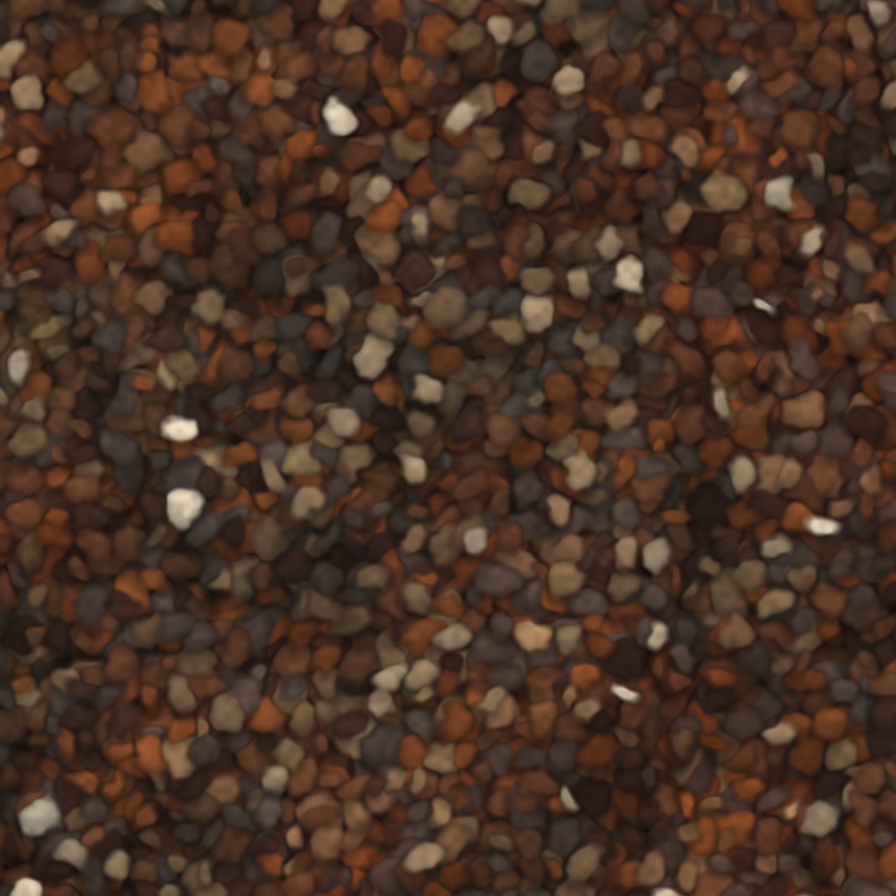
Reproduce this texture procedurally as a Shadertoy shader.

```glsl
// Damp rust-brown gravel with slate stones and scattered pale pebbles, softly focused.

float hash(vec2 p) {
    return fract(sin(dot(p, vec2(127.1, 311.7))) * 43758.5453);
}

float noise(vec2 p) {
    vec2 i = floor(p), f = fract(p);
    f = f * f * (3.0 - 2.0 * f);
    return mix(mix(hash(i), hash(i + vec2(1, 0)), f.x),
               mix(hash(i + vec2(0, 1)), hash(i + vec2(1, 1)), f.x), f.y);
}

// Stone colour for a random pick in 0..1
vec3 stoneColour(float pick) {
    if (pick < 0.15) return vec3(0.18, 0.12, 0.10);  // dark
    if (pick < 0.36) return vec3(0.25, 0.21, 0.19);  // slate
    if (pick < 0.62) return vec3(0.31, 0.20, 0.135); // brown
    if (pick < 0.84) return vec3(0.39, 0.215, 0.12); // rust
    if (pick < 0.94) return vec3(0.38, 0.29, 0.21);  // tan
    return vec3(0.47, 0.38, 0.28);                   // sand
}

// Paints one layer of jittered, rotated stones over the ground colour
vec3 paintStones(vec3 ground, vec2 p, float cells, float seed, bool pale) {
    vec2 home = floor(p * cells);
    for (int y = -1; y <= 1; y++)
    for (int x = -1; x <= 1; x++) {
        vec2 cell = home + vec2(x, y);
        vec2 key = cell + seed * 17.3;
        if (hash(key + 3.1) > (pale ? 0.17 : 0.72)) continue;

        // Placement, tilt and size in canvas units
        vec2 jitter = vec2(hash(key + 5.7), hash(key + 9.2)) - 0.5;
        vec2 offset = p - (cell + 0.5 + 0.7 * jitter) / cells;
        float tilt = 0.6 + 2.8 * (hash(key + 12.4) - 0.5);
        float c = cos(tilt), s = sin(tilt);
        float size = mix(0.32, pale ? 0.52 : 0.72, hash(key + 15.8)) / cells;
        vec2 radii = size * vec2(1.0, mix(0.5, 0.95, hash(key + 18.6)));

        // Rounded, slightly boxy outline
        vec2 q = abs(mat2(c, -s, s, c) * offset) / radii;
        float reach = pow(pow(q.x, 2.5) + pow(q.y, 2.5), 0.4);
        float dist = (reach - 1.0) * radii.y;

        // Tint, top light and darker rim
        float pick = hash(key + 21.9);
        vec3 stone = stoneColour(pick);
        if (pale) stone = mix(vec3(0.43, 0.34, 0.24), vec3(0.72, 0.67, 0.58), pick * pick);
        stone *= 0.84 + 0.34 * hash(key + 25.3);
        stone *= 1.0 + 0.14 * clamp(offset.y / size, -1.0, 1.0);
        stone *= 1.06 - 0.24 * smoothstep(0.45, 1.1, reach);

        // Contact shadow, then the stone itself
        ground *= 1.0 - 0.28 * smoothstep(0.009, -0.002, dist + 0.15 * offset.y);
        ground = mix(ground, stone, smoothstep(0.0035, -0.0035, dist));
    }
    return ground;
}

void mainImage(out vec4 fragColor, in vec2 fragCoord) {
    vec2 uv = fragCoord / iResolution.y;

    // Warp that makes the outlines irregular
    vec2 p = uv + 0.011 * (vec2(noise(uv * 42.0), noise(uv * 42.0 + 31.7)) - 0.5)
                + 0.005 * (vec2(noise(uv * 95.0 + 7.0), noise(uv * 95.0 + 53.0)) - 0.5);

    // Soil between the stones
    vec3 colour = mix(vec3(0.17, 0.11, 0.09), vec3(0.31, 0.19, 0.12), noise(uv * 24.0));

    // Larger stones below, finer ones on top
    for (int i = 0; i < 6; i++) {
        float layer = float(i);
        colour = paintStones(colour, p + layer * 0.137, 14.0 + 3.2 * layer, layer + 1.0, false);
    }

    // Dusty veil evens out the stones; dark gaps and rusty drifts vary them
    colour = mix(colour, vec3(0.29, 0.195, 0.14), 0.12);
    colour *= 0.80 + 0.44 * noise(uv * 13.0 + 4.0);
    colour *= mix(vec3(0.95, 1.04, 1.06), vec3(1.08, 0.98, 0.92), noise(uv * 5.0 + 11.0));

    // Pale pebbles on top
    colour = paintStones(colour, p + 0.071, 23.0, 9.0, true);

    // Fine mottling
    colour *= 0.90 + 0.22 * noise(uv * 110.0);
    fragColor = vec4(colour, 1.0);
}
```
